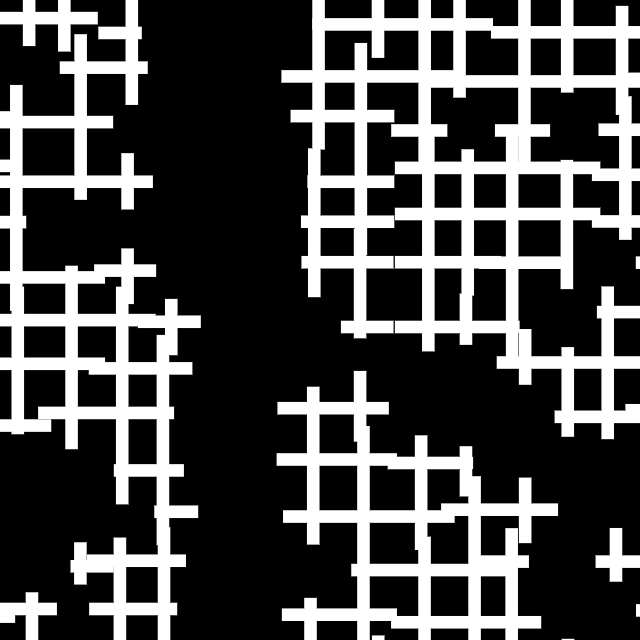
A Shadertoy shader for this pattern:

```glsl
// Broken lattice of crossing white bars, cut by winding black voids.

float hash(vec2 p) {
    vec3 q = fract((p.xyx + 40.0) * vec3(0.1031, 0.1030, 0.0973));
    q += dot(q, q.yzx + 33.33);
    return fract((q.x + q.y) * q.z);
}

// Distance to a segment thickened by a radius
float capsule(vec2 p, vec2 a, vec2 b, float radius) {
    vec2 ab = b - a;
    float t = clamp(dot(p - a, ab) / dot(ab, ab), 0.0, 1.0);
    return length(p - a - ab * t) - radius;
}

// Signed distance to the voids: one tall corridor with side branches
float voidDistance(vec2 p) {
    float d = capsule(p, vec2(0.33, 1.10), vec2(0.34, 0.66), 0.115);
    d = min(d, capsule(p, vec2(0.34, 0.66), vec2(0.41, 0.45), 0.07));
    d = min(d, capsule(p, vec2(0.41, 0.45), vec2(0.39, 0.25), 0.09));
    d = min(d, capsule(p, vec2(0.39, 0.25), vec2(0.39, -0.10), 0.08));
    d = min(d, capsule(p, vec2(0.14, 0.64), vec2(0.34, 0.66), 0.05));
    d = min(d, capsule(p, vec2(-0.10, 0.20), vec2(0.06, 0.20), 0.10));
    d = min(d, capsule(p, vec2(0.41, 0.45), vec2(0.72, 0.44), 0.055));
    d = min(d, capsule(p, vec2(0.72, 0.44), vec2(0.83, 0.25), 0.06));
    return min(d, capsule(p, vec2(0.83, 0.25), vec2(1.10, 0.20), 0.06));
}

bool hasCrossing(vec2 cell) {
    return voidDistance((cell + 0.5) / 13.0) > 0.0 && hash(cell + 7.3) > 0.05;
}

// Jitter of a grid line, shared along short runs so that the line jogs
float lineShift(float line, float along, float seed) {
    float run = floor((along + 4.0 * hash(vec2(line, seed))) / 4.0);
    return 0.42 * (hash(vec2(line + seed, run * 3.0 + 11.0)) - 0.5);
}

// Reach of a bar: to its linked neighbour, or a random loose end
float reach(vec2 cell, vec2 dir) {
    float looseEnd = mix(0.12, 0.78, hash(cell * 2.0 + dir * 0.37 + 19.0));
    return hasCrossing(cell + dir) ? 0.68 : looseEnd;
}

float boxDistance(vec2 p, vec2 low, vec2 high) {
    vec2 d = max(low - p, p - high);
    return max(d.x, d.y);
}

void mainImage(out vec4 fragColor, in vec2 fragCoord) {
    vec2 grid = fragCoord / iResolution.y * 13.0;
    float pixel = 13.0 / iResolution.y;
    float halfWidth = 0.128;
    float d = 1.0;

    // Each crossing carries one horizontal and one vertical bar
    for (int j = -1; j <= 1; j++)
    for (int i = -1; i <= 1; i++) {
        vec2 cell = floor(grid) + vec2(i, j);
        if (!hasCrossing(cell)) continue;
        vec2 center = cell + 0.5 + vec2(lineShift(cell.x, cell.y, 3.0),
                                        lineShift(cell.y, cell.x, 17.0));
        vec2 q = grid - center;
        float left = reach(cell, vec2(-1.0, 0.0));
        float right = reach(cell, vec2(1.0, 0.0));
        float down = reach(cell, vec2(0.0, -1.0));
        float up = reach(cell, vec2(0.0, 1.0));
        d = min(d, boxDistance(q, vec2(-left, -halfWidth), vec2(right, halfWidth)));
        d = min(d, boxDistance(q, vec2(-halfWidth, -down), vec2(halfWidth, up)));
    }

    float bar = clamp(0.5 - d / pixel, 0.0, 1.0);
    fragColor = vec4(vec3(bar), 1.0);
}
```
